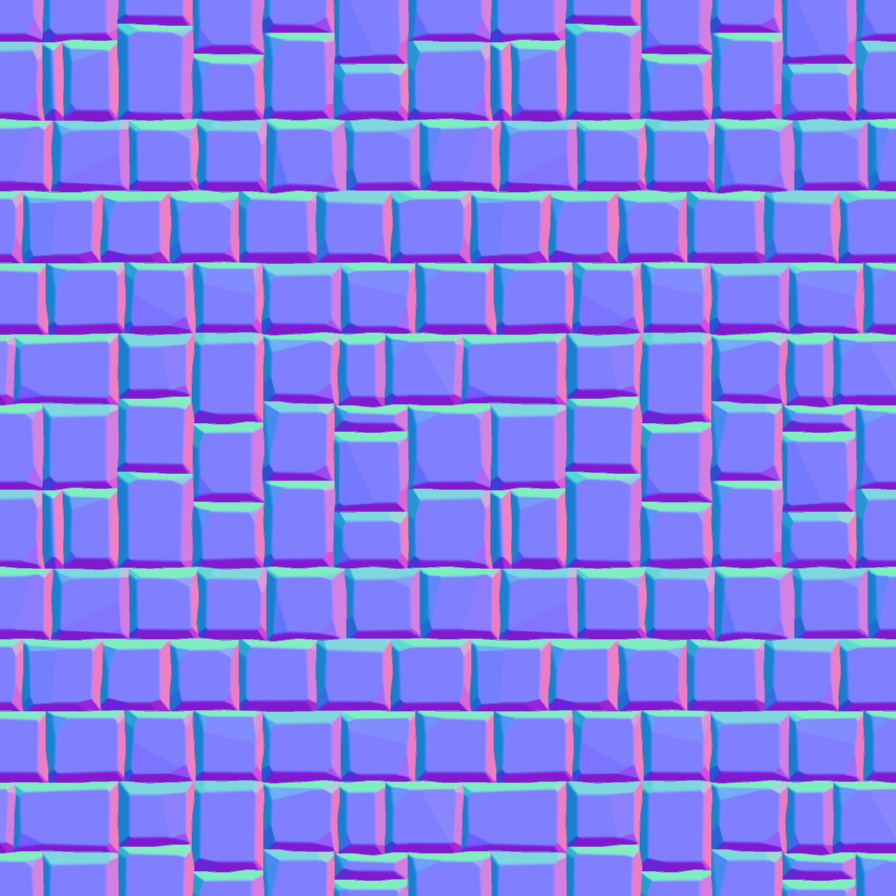
This texture map is drawn by a three.js fragment shader. Its source:

```glsl
// Tangent-space normal map of a bevelled, chipped stone block wall, tiled 2 by 2.
varying vec2 vUv;

float hash(vec2 p) {
  return fract(sin(dot(p, vec2(127.1, 311.7))) * 43758.5453);
}

// Value noise wrapping every 18 cells.
float noise(vec2 p) {
  vec2 i = floor(p), f = fract(p);
  f = f * f * (3.0 - 2.0 * f);
  vec2 a = mod(i, 18.0), b = mod(i + 1.0, 18.0);
  return mix(mix(hash(a), hash(vec2(b.x, a.y)), f.x),
             mix(hash(vec2(a.x, b.y)), hash(b), f.x), f.y);
}

// Entry k of the six values held in a and b.
float pick(vec3 a, vec3 b, float k) {
  vec3 n = vec3(0.0, 1.0, 2.0);
  return dot(a, vec3(equal(n, vec3(k)))) + dot(b, vec3(equal(n + 3.0, vec3(k))));
}

// Start, end and index of the stone around x, in a course 6 units long.
vec3 span(float x, vec3 a, vec3 b) {
  vec3 s = vec3(0.0, 6.0, 0.0);
  for (int i = 0; i < 6; i++) {
    float edge = pick(a, b, float(i));
    if (x >= edge) s.xz = vec2(edge, float(i));
    else s.y = min(s.y, edge);
  }
  return s;
}

// Finds the stone at p (y downward): offset from its centre, half size and id.
void findStone(vec2 p, out vec2 q, out vec2 halfSize, out vec2 id) {
  float v = mod(p.y - 1.61, 6.0), x, row;
  vec3 s;
  vec2 rowSpan;
  if (v < 2.86) {
    // Three even courses, each shifted sideways.
    row = floor(v / 0.9534);
    x = mod(p.x - pick(vec3(0.69, 0.31, 0.63), vec3(0.0), row), 6.0);
    s = span(x, vec3(0.0, 1.05, 1.97), vec3(2.89, 3.94, 4.94));
    rowSpan = vec2(row, row + 1.0) * 0.9534;
  } else {
    // Three courses whose joints step up and down from column to column.
    x = mod(p.x + 0.53, 6.0);
    s = span(x, vec3(0.0, 1.11, 2.11), vec3(3.11, 4.06, 5.0));
    float upper = pick(vec3(3.81, 3.81, 3.72), vec3(4.05, 3.78, 3.82), s.z);
    float lower = pick(vec3(4.94, 4.94, 4.73), vec3(5.11, 4.83, 5.25), s.z);
    if (v < upper) {
      row = 3.0;
      rowSpan = vec2(2.86, upper);
      x = mod(p.x + 0.83, 6.0);
      s = span(x, vec3(0.0, 1.02, 2.42), vec3(3.42, 4.36, 5.36));
    } else if (v < lower) {
      row = 4.0;
      rowSpan = vec2(upper, lower);
      if (s.z == 5.0) {
        if (v < 4.17) rowSpan.y = 4.17;
        else { rowSpan.x = 4.17; row = 6.0; }
      }
    } else {
      row = 5.0;
      rowSpan = vec2(lower, 6.0);
      if (s.z == 1.0) {
        if (x < 1.38) s.y = 1.38;
        else { s.x = 1.38; row = 7.0; }
      }
    }
  }
  q = vec2(x - 0.5 * (s.x + s.y), 0.5 * (rowSpan.x + rowSpan.y) - v);
  halfSize = 0.5 * vec2(s.y - s.x, rowSpan.y - rowSpan.x);
  id = vec2(s.z, row);
}

// Normal of the stone face: the lowest of its bevel and chip planes.
vec3 wallNormal(vec2 p) {
  vec2 wobble = 0.05 * vec2(noise(p * 3.0), noise(p * 3.0 + 7.0)) - 0.025;
  vec2 q, halfSize, id;
  findStone(p + wobble, q, halfSize, id);
  q -= vec2(wobble.x, -wobble.y);
  float height = 0.0;
  vec2 tilt = vec2(0.0);
  for (int i = 0; i < 9; i++) {
    float n = float(i);
    vec2 seed = id * 3.7 + n * vec2(1.3, 2.9);
    float r1 = hash(seed), r2 = hash(seed + 17.3), r3 = hash(seed + 41.9);
    bool side = i < 8 && mod(n, 2.0) < 0.5;
    float angle = n * 0.785398 + (r1 - 0.5) * (side ? 0.08 : 1.15);
    if (i == 8) angle = r1 * 6.2832;
    vec2 dir = vec2(cos(angle), sin(angle));
    float reach = dot(abs(dir), halfSize);
    float slope, width;
    if (side) {
      slope = 1.45 + 0.15 * dir.x + 0.21 * dir.y + 0.06 * dir.y * dir.y;
      width = mix(0.09, 0.14, r2);
      if (dir.x + dir.y > 0.5 && r3 > 0.72) { slope *= 0.55; width *= 1.35; }
    } else if (i == 8) {
      // One broad and shallow worn facet on a few stones.
      if (r3 < 0.82) continue;
      slope = 0.1;
      width = reach * 0.8;
    } else {
      // Corners are either chipped or just blunted.
      bool chipped = r3 > 0.6;
      slope = chipped ? mix(0.2, 0.8, r2) : 1.1;
      width = chipped ? min(mix(0.3, 0.18, r2), reach * 0.5) : 0.18;
    }
    float plane = slope * (reach - dot(q, dir) - width);
    float crease = (height - plane) / max(length(slope * dir - tilt), 0.01);
    float soft = side ? 0.03 : 0.012;
    tilt = mix(tilt, slope * dir, smoothstep(-soft, soft, crease));
    height = min(height, plane);
  }
  return normalize(vec3(tilt, 1.0));
}

void main() {
  // Average a 3 by 3 grid of samples to smooth the joints.
  vec3 sum = vec3(0.0);
  for (int i = 0; i < 9; i++) {
    vec2 shift = vec2(mod(float(i), 3.0), floor(float(i) / 3.0)) - 1.0;
    vec2 uv = vUv + shift * 0.00065;
    sum += wallNormal(12.0 * vec2(uv.x, 1.0 - uv.y));
  }
  gl_FragColor = vec4(sum / 18.0 + 0.5, 1.0);
}
```
